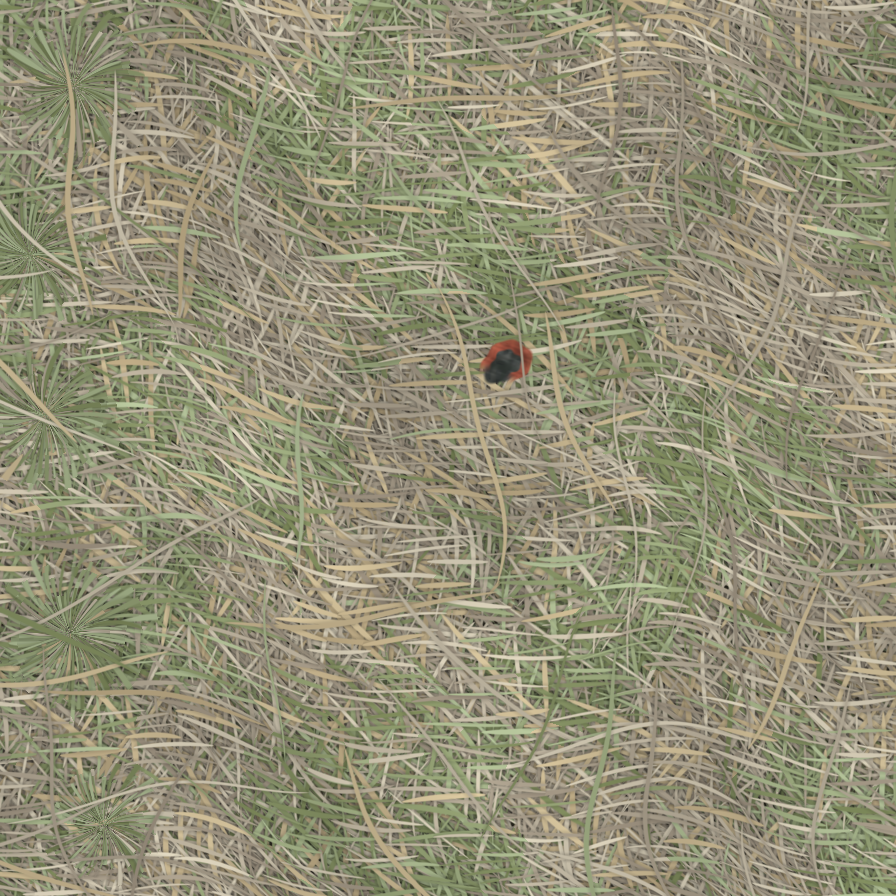
A WebGL 2 fragment shader for this texture:

```glsl
#version 300 es
precision highp float;

uniform vec2 u_resolution;
out vec4 fragColor;

const int MEADOW_LAYERS = 28;
const int LONG_LAYERS = 3;
const int TUFT_COUNT = 5;
const int TUFT_LAYERS = 5;
const vec2 BLADE_CELL = vec2(0.13, 0.012);
const vec2 LONG_CELL = vec2(0.34, 0.07);
const vec2 TUFT_CELL = vec2(0.10, 0.010);
const float HALF_WIDTH = 0.0023;
const float SOFTNESS = 0.0012;
const float SHADOW_REACH = 0.005;
const float SHADOW_DEPTH = 0.10;
const float MAIN_ANGLE = 0.75;
const float ANGLE_SPREAD = 1.5;
const float TUFT_RADIUS = 0.12;
const vec2 RING_CENTRE = vec2(0.564, 0.594);
const float RING_RADIUS = 0.023;

const vec3 SOIL = vec3(0.27, 0.25, 0.19);
const vec3 BARK = vec3(0.53, 0.49, 0.43);
const vec3 STRAW = vec3(0.77, 0.74, 0.66);
const vec3 GOLD = vec3(0.70, 0.62, 0.45);
const vec3 OLIVE = vec3(0.42, 0.46, 0.30);
const vec3 SAGE = vec3(0.62, 0.67, 0.53);
const vec3 CLAY = vec3(0.61, 0.30, 0.23);
const vec3 HOLLOW = vec3(0.14, 0.16, 0.16);

// Four random values from three whole numbers
vec4 hash4(vec3 key) {
    uvec4 v = uvec4(ivec4(ivec3(key), 17)) * 1664525u + 1013904223u;
    v += v.yzxy * v.wxyz;
    v ^= v >> 16u;
    v += v.yzxy * v.wxyz;
    return vec4(v >> 8u) * exp2(-24.0);
}

mat2 rotation(float angle) {
    float c = cos(angle), s = sin(angle);
    return mat2(c, -s, s, c);
}

// Layered sines from 0 to 1 for broad patches
float patches(vec2 p, float phase) {
    float a = sin(p.x * 11.0 + 2.0 * sin(p.y * 8.0 + phase) + phase);
    float b = sin(p.y * 17.0 - p.x * 7.0 + 1.7 * sin(p.x * 19.0 + phase));
    float c = sin(p.x * 33.0 + p.y * 27.0 + 2.0 * sin(p.y * 31.0 - phase));
    return 0.5 + 0.22 * a + 0.17 * b + 0.11 * c;
}

vec3 bladeColour(vec4 h, float green) {
    vec3 dry = mix(BARK, STRAW, h.x);
    dry = mix(dry, GOLD, 0.6 * step(0.82, h.y));
    return h.z < green ? mix(OLIVE, SAGE, h.x) : dry;
}

// One layer of curved blades running along q.x, one per staggered cell
void layBlades(inout vec3 col, vec2 q, vec2 cell, float seed,
               float green, float light, float share) {
    float soft = max(SOFTNESS, 0.7 / min(u_resolution.x, u_resolution.y));
    float nearRow = floor(q.y / cell.y);
    for (int k = -2; k <= 2; k++) {
        float row = nearRow + float(k);
        float x = q.x / cell.x + hash4(vec3(row, seed, 5.0)).x;
        vec3 key = vec3(floor(x), row, seed);
        vec4 form = hash4(key);
        vec4 tint = hash4(key + vec3(0.0, 0.0, 500.0));

        float s = 2.0 * fract(x) - 1.0;
        float along = s / mix(0.55, 1.0, form.x);
        float taper = sqrt(max(0.0, 1.0 - along * along));
        float tip = smoothstep(0.0, 0.35, taper) * step(tint.w, share);

        float sway = (form.y - 0.5) + (form.z - 0.5) * 1.8 * s + (form.w - 0.5) * 0.8 * s * s;
        float width = HALF_WIDTH * mix(0.5, 1.4, tint.y) * taper;
        float edge = abs(q.y - (row + 0.5 + sway) * cell.y) - width;

        col *= 1.0 - SHADOW_DEPTH * tip * smoothstep(SHADOW_REACH, 0.0, edge);
        float body = tip * smoothstep(soft, -soft, edge);
        col = mix(col, bladeColour(tint, green) * light, body);
    }
}

// Broken oval rim around a dark hollow
void layRing(inout vec3 col, vec2 p) {
    vec2 d = rotation(0.6) * (p - RING_CENTRE) * vec2(1.0, 1.1);
    float angle = atan(d.y, d.x);
    float r = length(d * vec2(0.9, 1.15)) + 0.002 * sin(angle * 3.0 + 1.0) + 0.001 * sin(angle * 7.0);
    float grain = patches(p * 14.0, 2.0);
    float disc = smoothstep(0.003, -0.002, r - RING_RADIUS);
    float rim = smoothstep(0.004, 0.0, abs(r - RING_RADIUS) - 0.004);
    rim *= smoothstep(-0.9, -0.3, sin(angle - 0.9 + 2.0));
    col = mix(col, HOLLOW + 0.16 * grain * grain, 0.9 * disc);
    col = mix(col, CLAY * mix(0.75, 1.2, grain), 0.9 * rim);
}

void main() {
    vec2 p = gl_FragCoord.xy / min(u_resolution.x, u_resolution.y);
    vec2 bent = p + 0.018 * sin(p.yx * vec2(9.0, 11.0) + vec2(1.0, 3.0))
                  + 0.006 * sin(p.yx * vec2(27.0, 23.0));
    float green = mix(0.06, 0.68, smoothstep(0.25, 0.85, patches(p, 1.3)));
    float glow = mix(0.90, 1.08, patches(p.yx * 0.9, 4.1));
    vec3 col = SOIL;

    // Tangled meadow, lighter towards the top
    for (int i = 0; i < MEADOW_LAYERS; i++) {
        float n = float(i);
        vec4 h = hash4(vec3(n, 3.0, 9.0));
        float angle = MAIN_ANGLE + (h.x + h.y - 1.0) * ANGLE_SPREAD;
        float light = glow * mix(0.80, 1.13, n / float(MEADOW_LAYERS - 1));
        layBlades(col, rotation(-angle) * bent + h.zw, BLADE_CELL * mix(0.75, 1.35, h.z),
                  n, green, light, 0.95);
    }

    // Green tufts fanning out along the left side
    for (int i = 0; i < TUFT_COUNT; i++) {
        vec4 h = hash4(vec3(float(i), 21.0, 4.0));
        vec2 d = p - vec2(0.01 + 0.11 * h.x, (float(i) + 0.3 + 0.5 * h.y) / float(TUFT_COUNT));
        float r = length(d);
        float reach = TUFT_RADIUS * mix(0.65, 1.0, h.z);
        if (r > reach) continue;
        vec2 fan = vec2(r, (atan(d.y, d.x) + 3.0 * r) * 0.06);
        float share = 0.85 * smoothstep(reach, 0.3 * reach, r);
        for (int j = 0; j < TUFT_LAYERS; j++)
            layBlades(col, fan, TUFT_CELL, float(60 + i * TUFT_LAYERS + j), 0.85, 1.02, share);
    }

    layRing(col, p);

    // Sparse long stalks on top
    for (int i = 0; i < LONG_LAYERS; i++) {
        float angle = MAIN_ANGLE + 0.9 * (float(i) - 1.0);
        layBlades(col, rotation(-angle) * bent, LONG_CELL, float(120 + i), 0.15, 1.05, 0.5);
    }

    fragColor = vec4(clamp(col, 0.0, 1.0), 1.0);
}
```
